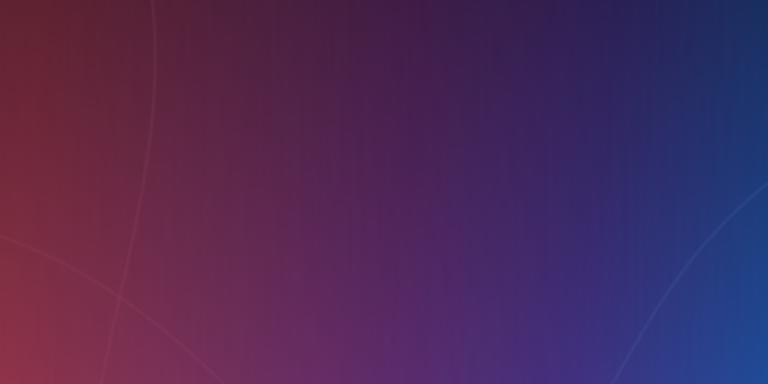
This background is drawn by a Shadertoy shader. Its source:

```glsl
// A dusk gradient from crimson through violet to blue, darker toward the top,
// crossed by three faint curved lines. Colour stops are blended along a tilted
// axis; each line is a cubic, drawn by its approximate distance.

const vec3 CRIMSON = vec3(0.560, 0.200, 0.285);
const vec3 PLUM    = vec3(0.465, 0.190, 0.350);
const vec3 VIOLET  = vec3(0.368, 0.168, 0.418);
const vec3 INDIGO  = vec3(0.255, 0.190, 0.500);
const vec3 BLUE    = vec3(0.120, 0.295, 0.595);

const vec3 ROSE_LINE = vec3(0.66, 0.32, 0.42);
const vec3 BLUE_LINE = vec3(0.34, 0.46, 0.74);

const float LINE_WIDTH = 0.009;
const float TILT = 0.05;
const float TOP_SHADE = 0.66;

float hash21(vec2 p) {
    vec3 q = fract(p.xyx * 0.1031);
    q += dot(q, q.yzx + 33.33);
    return fract((q.x + q.y) * q.z);
}

float valueNoise(vec2 p) {
    vec2 cell = floor(p);
    vec2 f = fract(p);
    f = f * f * (3.0 - 2.0 * f);
    float low  = mix(hash21(cell), hash21(cell + vec2(1.0, 0.0)), f.x);
    float high = mix(hash21(cell + vec2(0.0, 1.0)), hash21(cell + 1.0), f.x);
    return mix(low, high, f.y);
}

// Five evenly spaced colour stops
vec3 duskColor(float t) {
    float s = clamp(t, 0.0, 1.0) * 4.0;
    vec3 color = mix(CRIMSON, PLUM, clamp(s, 0.0, 1.0));
    color = mix(color, VIOLET, clamp(s - 1.0, 0.0, 1.0));
    color = mix(color, INDIGO, clamp(s - 2.0, 0.0, 1.0));
    return mix(color, BLUE, clamp(s - 3.0, 0.0, 1.0));
}

// Coverage of the curve v = k.x + k.y*u + k.z*u^2 + k.w*u^3
float cubicLine(float u, float v, vec4 k, float width, float pixel) {
    float curve = k.x + u * (k.y + u * (k.z + u * k.w));
    float slope = k.y + u * (2.0 * k.z + 3.0 * u * k.w);
    float dist = abs(v - curve) * inversesqrt(1.0 + slope * slope);
    float halfWidth = 0.5 * width;
    return 1.0 - smoothstep(halfWidth - pixel, halfWidth + pixel, dist);
}

void mainImage(out vec4 fragColor, in vec2 fragCoord) {
    vec2 uv = fragCoord / iResolution.xy;
    float pixel = 1.0 / iResolution.y;
    // Canvas height is 1, canvas width is 2
    vec2 p = uv * vec2(2.0, 1.0);

    // Background gradient
    vec3 color = duskColor(uv.x - TILT * uv.y);
    color *= mix(1.0, TOP_SHADE, uv.y);

    // Faint vertical streaks
    color += 0.006 * (valueNoise(p * vec2(90.0, 7.0)) - 0.5);

    // Curved lines: upright, falling at left, rising at right
    float upright = cubicLine(p.y, p.x, vec4(0.263, 0.200, 0.117, -0.184), LINE_WIDTH, pixel);
    float falling = cubicLine(p.x, p.y, vec4(0.385, -0.340, -0.550, 0.0), LINE_WIDTH, pixel);
    float rising  = cubicLine(p.y, p.x, vec4(1.594, 0.596, -0.203, 1.045), LINE_WIDTH, pixel);
    color = mix(color, ROSE_LINE, 0.11 * upright);
    color = mix(color, ROSE_LINE, 0.11 * falling);
    color = mix(color, BLUE_LINE, 0.13 * rising);

    fragColor = vec4(color, 1.0);
}
```
